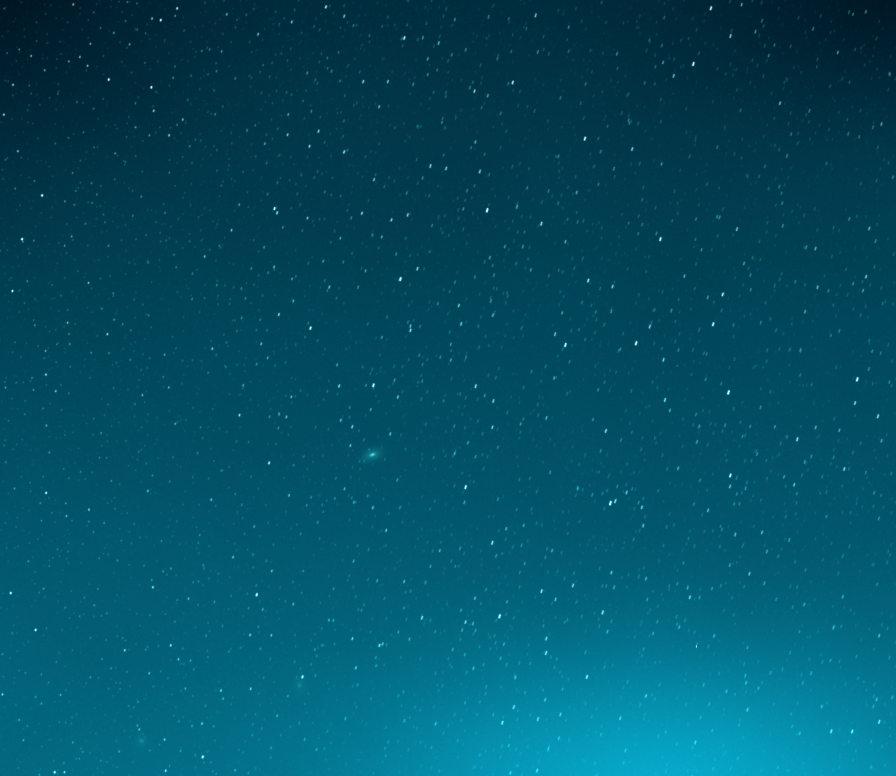
Reproduce this texture procedurally as a Shadertoy shader.

```glsl
// A teal night sky: a vertical gradient with a cyan glow low on the right,
// strewn with tiny tilted star trails from jittered grids of several scales,
// plus a few soft hazy smudges and a trace of fine grain.

float hash(vec2 p) {
    vec3 q = fract(vec3(p.xyx) * 0.1031);
    q += dot(q, q.yzx + 33.33);
    return fract((q.x + q.y) * q.z);
}

float noise(vec2 p) {
    vec2 i = floor(p), f = fract(p);
    f = f * f * (3.0 - 2.0 * f);
    return mix(mix(hash(i), hash(i + vec2(1, 0)), f.x),
               mix(hash(i + vec2(0, 1)), hash(i + vec2(1, 1)), f.x), f.y);
}

mat2 turn(float a) {
    return mat2(cos(a), sin(a), -sin(a), cos(a));
}

// Green level of the sky; the other channels follow from it
float skyLevel(vec2 uv) {
    float level = 0.412 - 0.236 * uv.y;
    vec2 glow = (uv - vec2(0.74, -0.02)) / vec2(0.33, 0.175);
    level += 0.25 * exp(-dot(glow, glow));
    vec2 leftCorner = (uv - vec2(0.0, 1.0)) / vec2(0.2, 0.22);
    vec2 rightCorner = (uv - vec2(1.0, 1.0)) / vec2(0.22, 0.14);
    level -= 0.07 * exp(-dot(leftCorner, leftCorner));
    level -= 0.08 * exp(-dot(rightCorner, rightCorner));
    return level - 0.02 * exp(-uv.x * 9.0) * uv.y;
}

// One grid of stars: at most one short trail per cell
vec3 starLayer(vec2 p, float count, float chance, float power, float peak, float seed) {
    mat2 grid = turn(seed);
    vec2 g = grid * p * count;
    vec2 cell = floor(g), id = cell + seed * 57.0;
    if (hash(id) > chance) return vec3(0);
    vec2 jitter = 0.22 + 0.56 * vec2(hash(id + 13.7), hash(id + 71.3));
    vec2 offset = (g - cell - jitter) / count * grid;

    // Trails grow longer towards the right
    float rank = pow(hash(id + 37.1), power);
    float halfLength = mix(0.0003, 0.0013, smoothstep(0.05, 0.7, p.x)) * (0.7 + 0.5 * rank);
    vec2 along = normalize(vec2(0.32, 1.0));
    offset -= along * clamp(dot(offset, along), -halfLength, halfLength);
    float width = max(0.00108 + 0.0003 * rank * peak, 0.45 / iResolution.y);
    float light = peak * (0.12 + 0.88 * rank) * exp(-dot(offset, offset) / (width * width));
    vec3 tint = mix(vec3(0.15, 0.75, 0.7), vec3(0.85, 1.0, 1.0), clamp(rank * peak * 1.4, 0.0, 1.0));
    return light * tint;
}

// Soft elliptical smudge with a small core
float smudge(vec2 p, vec2 centre, vec2 size, float angle) {
    vec2 d = turn(-angle) * (p - centre) / size;
    return 0.25 * exp(-dot(d, d)) + 0.75 * exp(-14.0 * dot(d, d));
}

void mainImage(out vec4 fragColor, in vec2 fragCoord) {
    vec2 uv = fragCoord / iResolution.xy;
    vec2 p = fragCoord / iResolution.y;

    // Sky with faint clouding and grain
    float level = skyLevel(uv);
    level += 0.012 * (noise(p * 7.0) + 0.5 * noise(p * 19.0) - 0.75);
    level += 0.012 * (hash(floor(p * 444.0)) - 0.5);
    vec3 col = vec3(0.06 * level * level, level, 1.13 * level + 0.043);

    // Stars crowd to the upper left and thin out in the glow
    float crowd = 0.5 + 0.4 * noise(p * 6.0 + 4.0) + 0.45 * (1.0 - uv.x) * (0.4 + uv.y);
    float fade = 1.0 - 0.4 * smoothstep(0.35, 0.6, level);
    vec3 stars = starLayer(p, 78.0, 0.5 * crowd, 2.0, 0.2, 0.4);
    stars += starLayer(p, 61.0, 0.45 * crowd, 3.0, 0.34, 1.1);
    stars += starLayer(p, 43.0, 0.45 * crowd, 3.0, 0.62, 0.7);
    stars += starLayer(p, 23.0, 0.45 * crowd, 2.0, 0.95, 1.9);
    col += stars * fade;

    // Distant hazy patches
    vec3 haze = vec3(0.25, 0.6, 0.55);
    col += haze * smudge(p, vec2(0.48, 0.414), vec2(0.012, 0.007), 0.35);
    col += haze * 0.25 * smudge(p, vec2(0.183, 0.045), vec2(0.008), 0.0);
    col += haze * 0.2 * smudge(p, vec2(0.386, 0.117), vec2(0.009, 0.012), 0.0);

    fragColor = vec4(clamp(col, 0.0, 1.0), 1.0);
}
```
